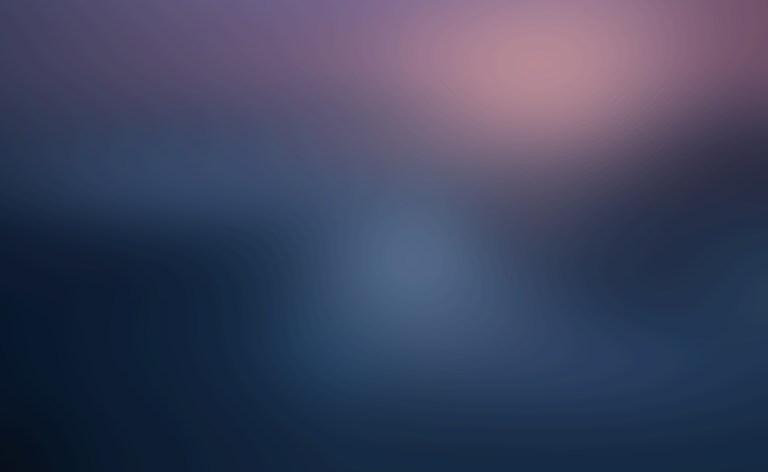
Give the GLSL for this background, as a WebGL 2 fragment shader.

```glsl
#version 300 es
precision highp float;
// Soft dusk backdrop: rose glow over violet haze, fading into deep blue, in faint tonal bands.
uniform vec2 u_resolution;
out vec4 fragColor;

// Elliptical Gaussian falloff, 1.0 at its center.
float glow(vec2 p, vec2 center, vec2 radius) {
  vec2 d = (p - center) / radius;
  return exp(-dot(d, d));
}

// Haze along the top, from slate on the left through mauve to plum.
vec3 upperHaze(float x) {
  vec3 haze = mix(vec3(0.23, 0.24, 0.35), vec3(0.51, 0.40, 0.53), min(x / 0.55, 1.0));
  return mix(haze, vec3(0.43, 0.31, 0.41), smoothstep(0.7, 1.0, x));
}

// Deep navy below, a little lighter toward the right.
vec3 lowerDepth(float x) {
  return mix(vec3(0.03, 0.09, 0.17), vec3(0.09, 0.18, 0.29), min(x / 0.45, 1.0));
}

// Splits each channel into steps with wide, soft edges.
vec3 tonalBands(vec3 color, float levels) {
  vec3 scaled = color * levels;
  return (floor(scaled) + smoothstep(0.2, 0.8, fract(scaled))) / levels;
}

void main() {
  vec2 uv = gl_FragCoord.xy / u_resolution;

  // Base gradient
  vec3 color = mix(lowerDepth(uv.x), upperHaze(uv.x), smoothstep(0.48, 0.90, uv.y));

  // Shadows at both sides and in the lower left corner
  color = mix(color, vec3(0.14, 0.15, 0.24), 0.80 * glow(uv, vec2(0.95, 0.62), vec2(0.22, 0.16)));
  color = mix(color, vec3(0.06, 0.10, 0.18), 0.60 * glow(uv, vec2(0.06, 0.44), vec2(0.15, 0.08)));
  color = mix(color, vec3(0.03, 0.05, 0.09), 0.60 * glow(uv, vec2(0.0), vec2(0.08, 0.11)));

  // Blue bands at the left, the lower right and the right edge
  color = mix(color, vec3(0.23, 0.32, 0.46), 0.75 * glow(uv, vec2(0.29, 0.63), vec2(0.30, 0.13)));
  color = mix(color, vec3(0.17, 0.26, 0.40), 0.85 * glow(uv, vec2(0.76, 0.22), vec2(0.23, 0.14)));
  color = mix(color, vec3(0.16, 0.25, 0.36), 0.75 * glow(uv, vec2(1.00, 0.38), vec2(0.10, 0.14)));
  color = mix(color, vec3(0.13, 0.28, 0.43), 0.40 * glow(uv, vec2(0.44, 0.26), vec2(0.09, 0.13)));

  // Dark hollow right of the middle
  color = mix(color, vec3(0.14, 0.18, 0.28), 0.70 * glow(uv, vec2(0.82, 0.45), vec2(0.13, 0.11)));

  // Steel blue light near the middle, trailing to the lower right
  color = mix(color, vec3(0.25, 0.31, 0.44), 0.45 * glow(uv, vec2(0.64, 0.32), vec2(0.13, 0.12)));
  color = mix(color, vec3(0.33, 0.42, 0.55), 0.95 * glow(uv, vec2(0.54, 0.45), vec2(0.14, 0.21)));

  // Mauve mist over it and down its right side
  color = mix(color, vec3(0.36, 0.34, 0.45), 0.60 * glow(uv, vec2(0.50, 0.71), vec2(0.17, 0.10)));
  color = mix(color, vec3(0.27, 0.26, 0.35), 0.50 * glow(uv, vec2(0.69, 0.55), vec2(0.09, 0.11)));

  // Rose light, with violet along the top edge
  color = mix(color, vec3(0.73, 0.55, 0.59), 0.95 * glow(uv, vec2(0.70, 0.87), vec2(0.18, 0.22)));
  color = mix(color, vec3(0.45, 0.42, 0.63), 0.40 * glow(uv, vec2(0.40, 1.05), vec2(0.35, 0.12)));

  // Gentle darkening toward the bottom
  color *= mix(0.88, 1.0, smoothstep(0.0, 0.3, uv.y));

  fragColor = vec4(tonalBands(color, 60.0), 1.0);
}
```
